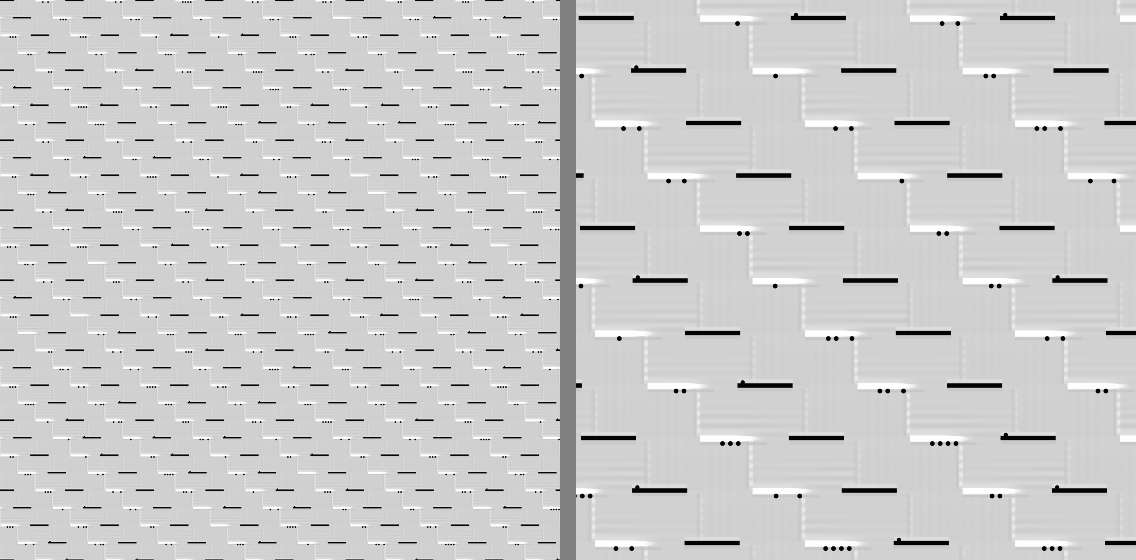
Left, the full canvas; right, a detail of the centre.
This texture map is drawn by a WebGL 2 fragment shader. Its source:

```glsl
#version 300 es
precision highp float;

uniform vec2 u_resolution;
out vec4 fragColor;

const float TAU = 6.2831853;
const float CELLS = 32.0;  // yarn crossings per side
const float TWILL = 4.0;   // two over, two under

const float YARN = 0.82;
const float SHADE = 0.765;
const float SHEEN = 0.885;
const float GLINT = 0.995;
const float GAP = 0.01;

float hash(vec2 cell, float seed) {
  return fract(sin(dot(cell, vec2(12.99, 78.23)) + seed * 37.7) * 4375.85);
}

// Soft-edged interval from lo to hi
float band(float x, float lo, float hi, float soft) {
  return smoothstep(lo - soft, lo + soft, x) - smoothstep(hi - soft, hi + soft, x);
}

float disc(vec2 p, float radius, float soft) {
  return 1.0 - smoothstep(radius - soft, radius + soft, length(p));
}

// Whole frequencies per cell keep the fibres seamless
float fibres(float t, float phase) {
  return 0.6 * sin(TAU * 6.0 * t + phase) + 0.4 * sin(TAU * 5.0 * t - phase);
}

// Yarn faces, with v running downward through the row
float yarnTone(vec2 p, float u, float v, float soft) {
  float weft = band(u, 0.0, 2.0, soft);
  float along = 0.5 + 0.5 * sin(TAU * p.x * 0.25 + floor(p.y) * 2.4);
  float lower = smoothstep(0.15, 0.75, v);
  float weftTone = YARN + fibres(p.y, 0.7) * (0.006 + 0.02 * lower * along);
  float warpTone = YARN + 0.005 * fibres(p.x, 1.9) - 0.008 * v;
  return mix(warpTone, weftTone, weft);
}

// Beaded highlight on the left side of a weft float, faint seam on its right
float sideSeams(float tone, float u, float v, float y, float soft) {
  float left = mod(u + 2.0, TWILL) - 2.0;
  float beads = 0.65 + 0.35 * sin(TAU * 6.0 * y);
  float ends = band(v, 0.06, 0.98, soft);
  tone = mix(tone, SHADE, 0.5 * ends * band(left, -0.10, -0.04, soft));
  tone = mix(tone, 0.95, 0.75 * beads * ends * band(left, -0.035, 0.035, soft));
  tone = mix(tone, SHADE, 0.4 * ends * band(u, 1.96, 2.03, soft));
  return mix(tone, SHEEN, 0.6 * beads * ends * band(u, 2.03, 2.09, soft));
}

// Bright lower lip of the float, thinning to the right
float brightLip(float tone, float u, float d, float soft) {
  float taper = 1.0 - smoothstep(0.65, 1.35, u);
  float span = band(u, 0.03, 1.3, soft);
  float thickness = 0.025 + 0.035 * taper;
  tone = mix(tone, SHEEN, 0.8 * span * taper * band(d, -0.12, 0.09, 0.05));
  tone = mix(tone, SHADE, 0.7 * span * band(d, 0.09, 0.14, soft));
  return mix(tone, GLINT, span * smoothstep(0.0, 0.6, taper)
    * band(d, 0.02 - thickness, 0.02 + thickness, soft));
}

// Dark slit where the warp dives under, sometimes nicked at its left end
float darkSlit(float tone, float u, float d, vec2 id, float soft) {
  float start = 1.74 + 0.05 * (hash(id, 1.0) - 0.5);
  float span = band(u, start, start + 1.05, soft);
  tone = mix(tone, SHEEN, 0.7 * span * band(d, -0.11, -0.04, soft));
  tone = mix(tone, SHADE, 0.6 * span * band(d, 0.06, 0.12, soft));
  tone = mix(tone, GAP, span * band(d, -0.032, 0.052, soft));
  float nick = step(0.72, hash(id, 2.0)) * disc(vec2(u - start - 0.1, d + 0.05), 0.04, soft);
  return mix(tone, GAP, nick);
}

// Loose row of pinholes below the bright lip
float pinholes(float tone, float u, float d, vec2 id, float soft) {
  float shift = 0.08 * (hash(id, 3.0) - 0.5);
  for (int i = 0; i < 4; i++) {
    float k = float(i);
    float shown = step(0.45, hash(id, 4.0 + k));
    vec2 offset = vec2(u - 0.46 - shift - 0.15 * k, d - 0.115);
    tone = mix(tone, GAP, shown * disc(offset, 0.045, soft));
  }
  return tone;
}

void main() {
  vec2 uv = gl_FragCoord.xy / u_resolution;
  vec2 p = vec2(uv.x, 1.0 - uv.y) * CELLS;
  float soft = 0.5 * CELLS / min(u_resolution.x, u_resolution.y);

  // Position within the row's float
  float row = floor(p.y);
  float v = p.y - row;
  float rowU = mod(p.x - row + 1.0, TWILL);
  float tone = yarnTone(p, rowU, v, soft);
  tone = sideSeams(tone, rowU, v, p.y, soft);

  // Position relative to the nearest row boundary
  float edge = floor(p.y + 0.5);
  float d = p.y - edge;
  float slant = p.x - edge + 2.0;
  float u = mod(slant, TWILL);
  vec2 id = vec2(mod(floor(slant / TWILL), CELLS / TWILL), mod(edge, CELLS));
  tone = brightLip(tone, u, d, soft);
  tone = darkSlit(tone, u, d, id, soft);
  tone = pinholes(tone, u, d, id, soft);

  fragColor = vec4(vec3(tone), 1.0);
}
```
